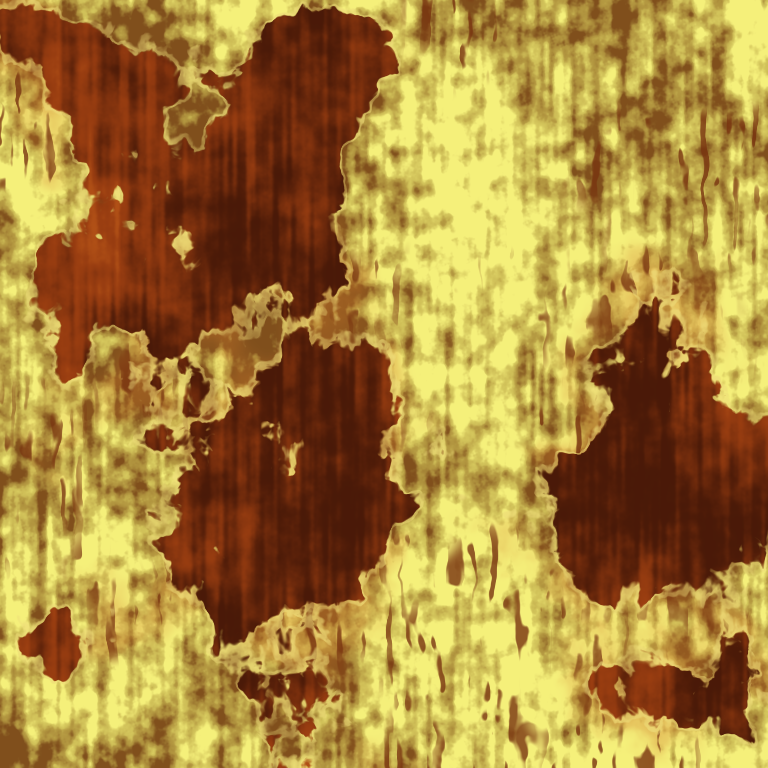
Give the GLSL for this texture, as a Shadertoy shader.

```glsl
// Weathered yellow paint flaking off streaky red-brown rust.

float hash(vec2 cell) {
    return fract(sin(dot(cell, vec2(127.1, 311.7))) * 43758.5453);
}

float noise(vec2 p) {
    vec2 i = floor(p), f = fract(p);
    f = f * f * (3.0 - 2.0 * f);
    return mix(mix(hash(i), hash(i + vec2(1, 0)), f.x),
               mix(hash(i + vec2(0, 1)), hash(i + vec2(1, 1)), f.x), f.y);
}

// Layered noise, centred on zero
float fbm(vec2 p, int octaves) {
    float sum = 0.0, amp = 0.5;
    for (int i = 0; i < octaves; i++) {
        sum += amp * (noise(p) - 0.5);
        p = mat2(1.6, 1.2, -1.2, 1.6) * p + 17.3;
        amp *= 0.5;
    }
    return sum;
}

// Mean of the coarsest noise cells, so the rust keeps a steady share
float coarseMean() {
    float sum = 0.0;
    for (int i = 0; i < 16; i++) sum += hash(vec2(1 + i % 4, 1 + i / 4));
    return sum / 16.0 - 0.5;
}

vec3 paintColor(float tone) {
    vec3 c = mix(vec3(0.50, 0.31, 0.11), vec3(0.70, 0.59, 0.25), smoothstep(0.12, 0.38, tone));
    c = mix(c, vec3(0.82, 0.76, 0.35), smoothstep(0.36, 0.54, tone));
    return mix(c, vec3(0.96, 0.94, 0.48), smoothstep(0.52, 0.72, tone));
}

vec3 rustColor(float tone) {
    vec3 c = mix(vec3(0.29, 0.10, 0.03), vec3(0.60, 0.24, 0.065), smoothstep(0.15, 0.88, tone));
    return mix(c, vec3(0.75, 0.36, 0.10), 0.6 * smoothstep(0.82, 1.1, tone));
}

void mainImage(out vec4 fragColor, in vec2 fragCoord) {
    vec2 p = fragCoord / iResolution.y;

    // Vertical weather streaks and fine grain
    float streak = 0.5 * (noise(vec2(p.x * 170.0, p.y * 10.0))
                        + noise(vec2(p.x * 75.0 + 9.0, p.y * 4.0))) - 0.5;
    float grain = fbm(p * 45.0 + 3.0, 4);

    // Bare patches: warped layered noise with crumbled edges
    vec2 warp = vec2(fbm(p * 28.0 + 5.0, 3), fbm(p * 28.0 + 71.0, 3));
    float bare = fbm((p + 0.03 * warp) * 4.0 + 0.5, 7) - 0.5 * coarseMean()
               + 0.03 * streak - 0.068;
    float rustMask = smoothstep(-0.006, 0.006, bare);

    // Paint: broad stains, grain, streaks, darker close to the flaking
    float stain = fbm(p * 5.0 + 23.0, 5);
    float tone = 0.54 + 0.9 * stain + 1.05 * grain + 0.6 * streak;
    tone -= 0.14 * smoothstep(-0.09, -0.02, bare);
    vec3 paint = paintColor(tone);

    // Orange seepage and thin rusty flecks in the worn paint
    float worn = smoothstep(0.0, 0.14, fbm(p * 5.0 + 61.0, 4));
    float seep = worn * smoothstep(-0.14, 0.0, bare);
    paint = mix(paint, vec3(0.80, 0.47, 0.17), 0.4 * seep);
    float fleck = smoothstep(0.70, 0.86, noise(vec2(p.x * 120.0, p.y * 24.0) + 2.0 * warp));
    paint = mix(paint, vec3(0.47, 0.20, 0.06), 0.8 * fleck * worn);

    // Pale lifted rim along the edge of the paint
    float rim = smoothstep(-0.024, -0.012, bare) * smoothstep(0.004, -0.006, bare);
    paint = mix(paint, vec3(0.93, 0.86, 0.47), rim * (0.55 + 0.8 * grain));

    // Rust: cloudy dark and orange areas with streaks
    float rustTone = 0.5 + 1.3 * fbm(p * 6.0 + 40.0, 5) + 0.65 * streak + 0.45 * grain;
    vec3 color = mix(paint, rustColor(rustTone), rustMask);

    fragColor = vec4(color, 1.0);
}
```
